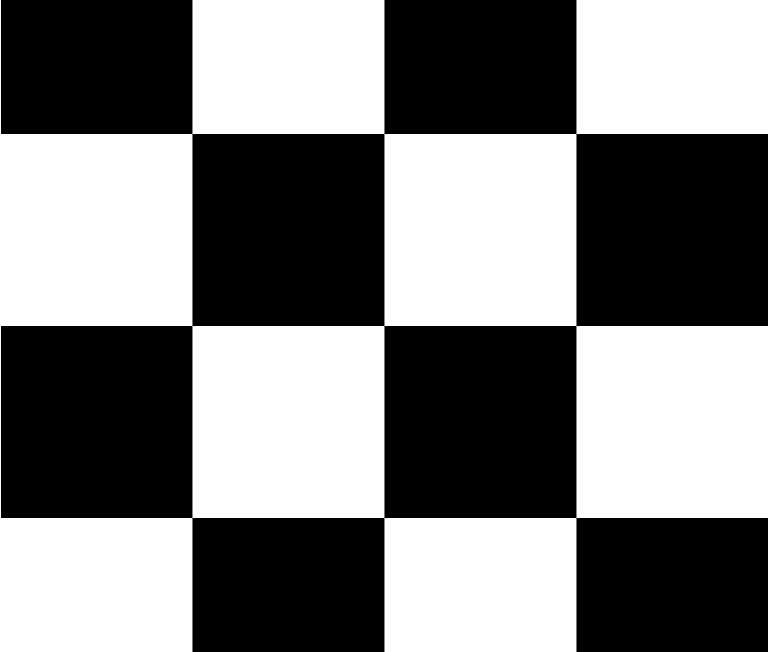
Write a WebGL 1 fragment shader that draws this pattern.

```glsl
precision highp float;
// Black and white checkerboard, four square cells across, centred vertically.
// Each axis is a smoothed square wave; the product of the two waves picks
// the cell colour. A hairline of white runs down the left edge.

uniform vec2 u_resolution;

const float CELLS_ACROSS = 4.0;
const float GRID_SHIFT = 0.0006;   // rightward shift, in canvas widths
const float LEFT_MARGIN = 0.0013;  // white hairline, in canvas widths
const vec3 DARK = vec3(0.0);
const vec3 LIGHT = vec3(1.0);

// Square wave of period 2, positive on (0, 1), with edges one pixel wide.
vec2 squareWave(vec2 t, float pixel) {
    vec2 edgeDistance = 0.5 - abs(mod(t + 0.5, 2.0) - 1.0);
    return clamp(2.0 * edgeDistance / pixel, -1.0, 1.0);
}

void main() {
    // Position from the canvas centre, in cells
    vec2 fromCentre = (gl_FragCoord.xy - 0.5 * u_resolution) / u_resolution.x;
    vec2 cell = (fromCentre - vec2(GRID_SHIFT, 0.0)) * CELLS_ACROSS;

    // Cells alternate with the sign of the product of both waves
    vec2 wave = squareWave(cell, CELLS_ACROSS / u_resolution.x);
    float light = 0.5 + 0.5 * wave.x * wave.y;

    // White hairline, weighted by its coverage of the pixel
    float margin = clamp(LEFT_MARGIN * u_resolution.x - gl_FragCoord.x + 0.5, 0.0, 1.0);
    light = mix(light, 1.0, margin);

    gl_FragColor = vec4(mix(DARK, LIGHT, light), 1.0);
}
```
